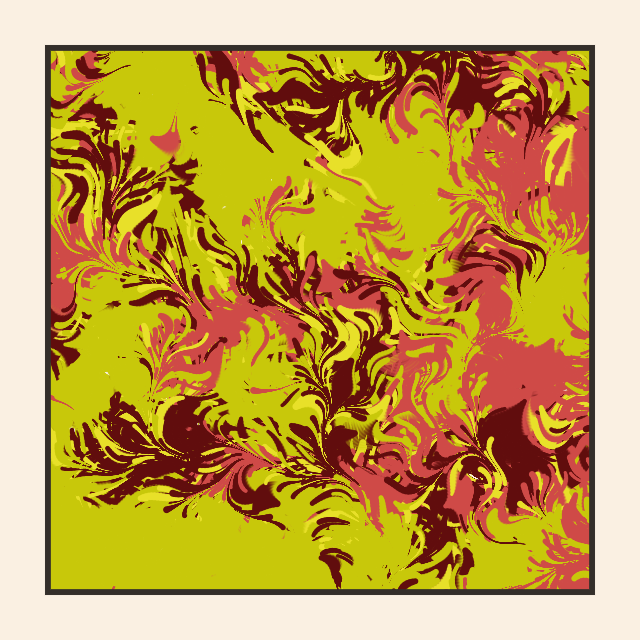
Write a Shadertoy shader that draws this pattern.

```glsl
// Framed abstract painting: layered curling brush strokes that follow noisy flow fields.

#define LAYERS 6
#define STEPS 18
#define STEP_LENGTH 0.005
#define CELL 0.025
#define RADIUS 0.0046
#define HEADING -0.8
#define SWIRL 4.0
#define CURL 3.2
#define DARK_LEVEL 0.16
#define CORAL_LEVEL 0.18
#define BRIGHT_SHARE 0.14

const vec3 CREAM  = vec3(0.98, 0.94, 0.885);
const vec3 FRAME  = vec3(0.20, 0.18, 0.16);
const vec3 OLIVE  = vec3(0.785, 0.785, 0.04);
const vec3 BRIGHT = vec3(0.91, 0.88, 0.16);
const vec3 MAROON = vec3(0.38, 0.05, 0.05);
const vec3 CORAL  = vec3(0.81, 0.29, 0.28);

vec2 hash2(vec2 p) {
    vec3 q = fract(p.xyx * vec3(0.1031, 0.1030, 0.0973));
    q += dot(q, q.yzx + 33.33);
    return fract((q.xx + q.yz) * q.zy);
}

float cornerSlope(vec2 cell, vec2 offset) {
    return dot(hash2(cell) * 2.4 - 1.2, offset);
}

float gradientNoise(vec2 p) {
    vec2 i = floor(p), f = p - i, e = vec2(1, 0);
    vec2 u = f * f * f * (f * (f * 6.0 - 15.0) + 10.0);
    float low  = mix(cornerSlope(i, f), cornerSlope(i + e, f - e), u.x);
    float high = mix(cornerSlope(i + e.yx, f - e.yx), cornerSlope(i + 1.0, f - 1.0), u.x);
    return mix(low, high, u.y);
}

// Broad swirls are shared, small curls differ from layer to layer
float flowAngle(vec2 p, float layer) {
    return HEADING + SWIRL * gradientNoise(p * 4.5 + 3.7)
         + CURL * gradientNoise(p * 12.0 + layer * 17.3);
}

float segmentDistance(vec2 p, vec2 a, vec2 b) {
    vec2 ab = b - a;
    return length(p - a - ab * clamp(dot(p - a, ab) / dot(ab, ab), 0.0, 1.0));
}

// Each stroke takes one flat colour from the zone its seed lies in
vec3 strokeColour(vec2 seed, vec2 chance) {
    float dark = gradientNoise(seed * 5.0 + 41.0) + 0.5 * gradientNoise(seed * 11.0 + 8.0)
               - 0.25 * (seed.x - 0.5);
    float coral = gradientNoise(seed * 4.5 + 73.0) + 0.5 * gradientNoise(seed * 10.0 + 29.0)
                + 0.5 * (seed.x - 0.5) - 0.15 * (seed.y - 0.5);
    if (dark > 0.0 && chance.y < BRIGHT_SHARE) return BRIGHT;
    if (dark + 0.5 * (chance.x - 0.5) > DARK_LEVEL) return MAROON;
    if (coral + 0.5 * (chance.y - 0.5) > CORAL_LEVEL) return CORAL;
    return OLIVE;
}

// Walk upstream and composite, front to back, every stroke whose seed is met
void paintLayer(vec2 p, float layer, float soft, inout vec3 paint, inout float clear) {
    float turn = 0.4 + layer * 1.1;
    mat2 grid = mat2(cos(turn), sin(turn), -sin(turn), cos(turn));
    vec2 shift = vec2(7.3, 4.1) * layer;
    for (int i = 0; i < STEPS; i++) {
        float angle = flowAngle(p, layer);
        vec2 next = p - STEP_LENGTH * vec2(cos(angle), sin(angle));

        vec2 cell = floor(grid * (0.5 * (p + next)) / CELL + shift);
        vec2 id = cell + layer * 131.0;
        vec2 spot = cell + 0.34 + 0.32 * hash2(id);
        vec2 seed = ((spot - shift) * CELL) * grid;
        vec2 shape = hash2(id + 517.0);

        float radius = RADIUS * mix(0.5, 1.2, shape.y);
        float edge = segmentDistance(seed, p, next) - radius;
        bool reaches = float(i) < float(STEPS) * mix(0.3, 1.0, shape.x);
        if (reaches && edge < soft) {
            float cover = 1.0 - smoothstep(-soft, soft, edge);
            paint += clear * cover * strokeColour(seed, hash2(id + 911.0));
            clear *= 1.0 - cover;
            if (clear < 0.01) return;
        }
        p = next;
    }
}

vec3 painting(vec2 p, float soft) {
    vec3 paint = vec3(0.0);
    float clear = 1.0;
    for (int layer = 0; layer < LAYERS; layer++) {
        paintLayer(p, float(layer), soft, paint, clear);
        if (clear < 0.01) break;
    }
    // Underpainting with a few bare specks of ground
    float bare = smoothstep(0.22, 0.26, gradientNoise(p * 30.0));
    return paint + clear * mix(OLIVE, CREAM, bare);
}

void mainImage(out vec4 fragColor, in vec2 fragCoord) {
    float size = min(iResolution.x, iResolution.y);
    vec2 p = (fragCoord - 0.5 * iResolution.xy) / size + 0.5;
    float soft = 0.6 / size;

    // Square frame inside a plain margin
    vec2 fromCentre = abs(p - 0.5);
    float square = max(fromCentre.x, fromCentre.y);
    vec3 colour = mix(FRAME, CREAM, smoothstep(-soft, soft, square - 0.4297));
    float inside = 1.0 - smoothstep(-soft, soft, square - 0.4206);
    if (inside > 0.0) colour = mix(colour, painting(p, soft), inside);
    fragColor = vec4(colour, 1.0);
}
```
